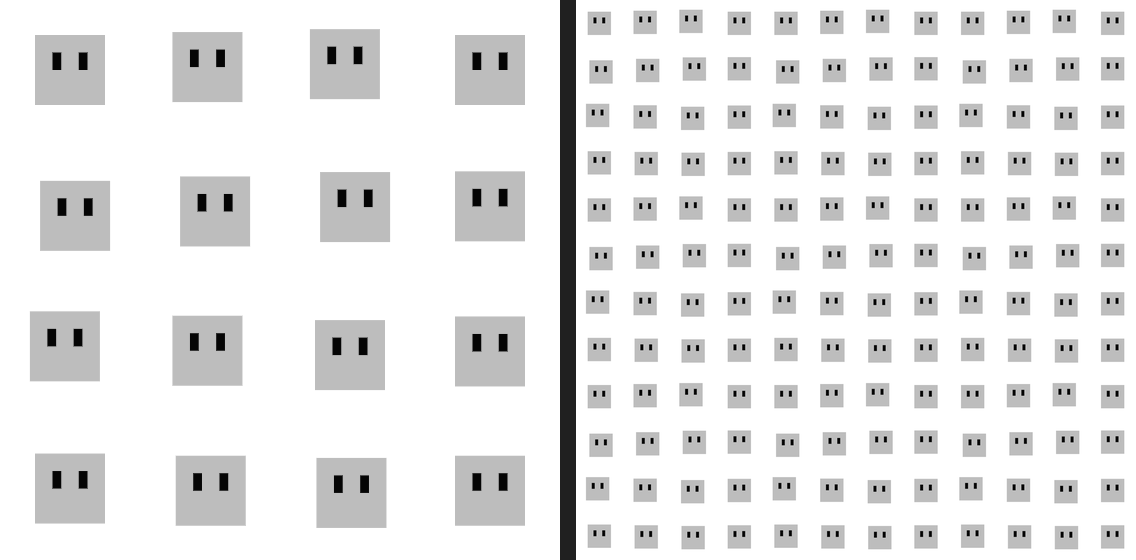
Left, the tile; right, the same tile 3 across and 3 down.
Reproduce this pattern procedurally as a WebGL 2 fragment shader.

```glsl
#version 300 es
precision highp float;
// Four by four grid of grey squares, each with two dark slots, drifting gently off centre.

uniform vec2 u_resolution;
out vec4 fragColor;

const float REPEATS = 4.0;
const float UNITS_PER_CELL = 192.0; // layout units across one cell

const vec3 PAPER_WHITE = vec3(1.0);
const vec3 SQUARE_GREY = vec3(0.74);
const vec3 SLOT_BLACK = vec3(0.02);

// Signed distance to an axis-aligned box, negative inside.
float boxDistance(vec2 p, vec2 halfSize) {
    vec2 d = abs(p) - halfSize;
    return length(max(d, 0.0)) + min(max(d.x, d.y), 0.0);
}

// Edge coverage, smoothed over one pixel.
float coverage(float dist, float pixel) {
    return clamp(0.5 - dist / pixel, 0.0, 1.0);
}

// Each row drifts evenly over three columns; the last column settles back.
vec2 rowDrift(int row, float column) {
    vec4 startX = vec4(0.0, 7.0, -7.0, 0.0);
    vec4 startY = vec4(0.0, 8.0, -5.0, -2.0);
    vec4 endX = vec4(-7.0, 7.0, 0.0, 2.0);
    vec4 endY = vec4(-8.0, -4.0, 7.0, 4.0);
    vec4 settleY = vec4(0.0, -5.0, 2.0, 1.0);
    vec2 drift = mix(vec2(startX[row], startY[row]),
                     vec2(endX[row], endY[row]), column * 0.5);
    return column > 2.5 ? vec2(0.0, settleY[row]) : drift;
}

// One square with a mirrored pair of slots in its upper half.
vec3 drawSquare(vec2 p, float pixel) {
    float square = boxDistance(p, vec2(48.0));
    float slots = boxDistance(vec2(abs(p.x) - 18.0, p.y + 12.0), vec2(6.0, 12.0));
    vec3 color = mix(PAPER_WHITE, SQUARE_GREY, coverage(square, pixel));
    return mix(color, SLOT_BLACK, coverage(slots, pixel));
}

void main() {
    vec2 uv = gl_FragCoord.xy / u_resolution;

    // Cells are counted from the top row down and wrap at the canvas edge.
    vec2 grid = vec2(uv.x, 1.0 - uv.y) * REPEATS;
    vec2 cell = mod(floor(grid), REPEATS);
    vec2 local = (fract(grid) - 0.5) * UNITS_PER_CELL;

    float pixel = REPEATS * UNITS_PER_CELL / min(u_resolution.x, u_resolution.y);
    vec2 drift = rowDrift(int(cell.y), cell.x);
    fragColor = vec4(drawSquare(local - drift, pixel), 1.0);
}
```
